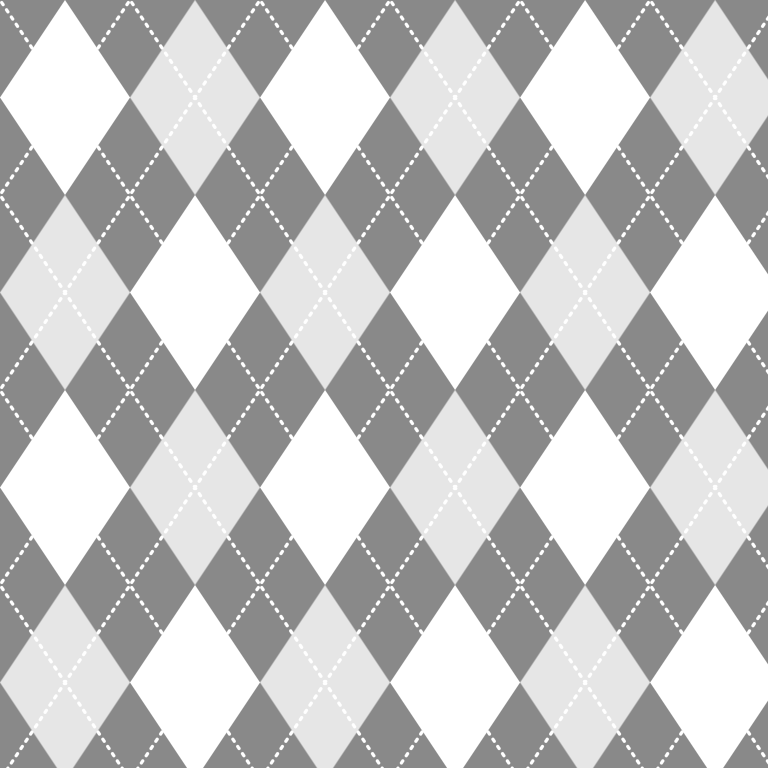
This pattern is drawn by a WebGL 2 fragment shader. Its source:

```glsl
#version 300 es
precision highp float;
// Argyle: a grid of touching diamonds, alternately white and pale grey, on mid grey.
// Dashed white stitches follow both diagonals of every cell; each dash is a
// capsule distance repeated along the diagonal, lost where the diamond is white.
uniform vec2 u_resolution;
out vec4 fragColor;

// Distance to a row of round-ended dashes through the origin, one centred there
float stitchDistance(vec2 point, vec2 direction, float spacing) {
    float along = dot(point, direction);
    float across = dot(point, vec2(-direction.y, direction.x));
    along -= spacing * round(along / spacing);
    return length(vec2(max(abs(along) - 0.0016, 0.0), across)) - 0.0021;
}

// Coverage of a shape from its signed distance
float cover(float dist, float softness) {
    return 1.0 - smoothstep(-softness, softness, dist);
}

void main() {
    vec2 uv = gl_FragCoord.xy / u_resolution;
    float pixel = 1.0 / min(u_resolution.x, u_resolution.y);

    // Cells counted from the top left corner
    vec2 cellSize = vec2(0.1693, 0.2539);
    vec2 grid = vec2(uv.x, 1.0 - uv.y) / cellSize;
    vec2 cell = floor(grid);
    vec2 local = fract(grid) - 0.5;
    float isPale = mod(cell.x + cell.y, 2.0);

    // Diamond filling the cell; pale ones have a slightly softer rim
    float diamond = (abs(local.x) + abs(local.y) - 0.5) / length(1.0 / cellSize);
    vec3 diamondColor = mix(vec3(1.0), vec3(0.9), isPale);
    float rim = pixel * mix(0.7, 1.0, isPale);
    vec3 color = mix(vec3(0.537), diamondColor, cover(diamond, rim));

    // Stitches: 27 dashes per diagonal, a dash at the centre and a gap at the corners
    vec2 point = local * cellSize;
    vec2 diagonal = normalize(cellSize);
    float spacing = length(cellSize) / 27.0;
    float stitch = min(stitchDistance(point, diagonal, spacing),
                       stitchDistance(point, diagonal * vec2(1.0, -1.0), spacing));
    color = mix(color, vec3(1.0), cover(stitch, 0.7 * pixel));

    fragColor = vec4(color, 1.0);
}
```
